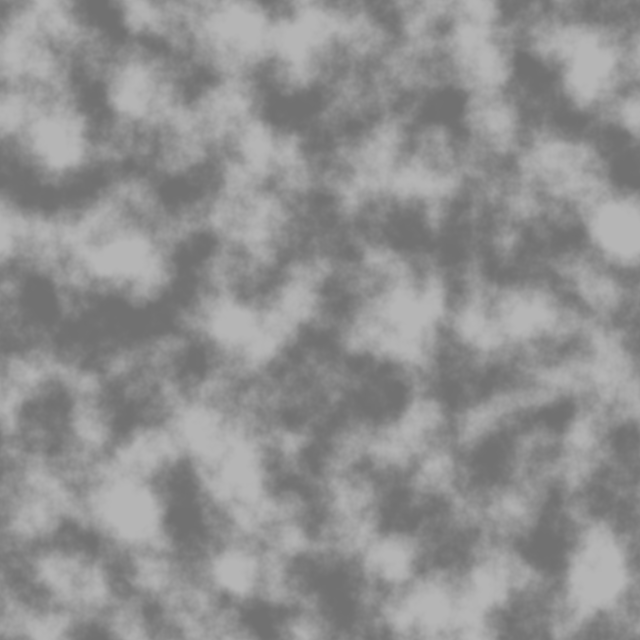
Write a three.js fragment shader that draws this texture.

```glsl
// Draws a seamless soft grey cloud texture: pale puffs parted by darker smoky veins.
varying vec2 vUv;

const float TAU = 6.2831853;
const int OCTAVES = 5;
const vec3 VEIN_GREY = vec3(0.445);
const vec3 PUFF_GREY = vec3(0.71);

// Pseudo-random value in 0..1 for a lattice cell
float hash(vec2 cell, float seed) {
  vec3 p = fract(vec3(cell.xyx + seed) * vec3(0.1031, 0.1030, 0.0973));
  p += dot(p, p.yzx + 33.33);
  return fract((p.x + p.y) * p.z);
}

// Dot product of a wrapped corner's random unit gradient with the offset to it
float cornerSlope(vec2 cell, vec2 corner, vec2 offset, float period, float seed) {
  float angle = TAU * hash(mod(cell + corner, period), seed);
  return dot(vec2(cos(angle), sin(angle)), offset - corner);
}

// Gradient noise that repeats after a whole number of cells
float gradientNoise(vec2 uv, float period, float seed) {
  vec2 p = uv * period;
  vec2 cell = floor(p);
  vec2 f = p - cell;
  vec2 w = f * f * f * (f * (f * 6.0 - 15.0) + 10.0);
  float a = cornerSlope(cell, vec2(0.0, 0.0), f, period, seed);
  float b = cornerSlope(cell, vec2(1.0, 0.0), f, period, seed);
  float c = cornerSlope(cell, vec2(0.0, 1.0), f, period, seed);
  float d = cornerSlope(cell, vec2(1.0, 1.0), f, period, seed);
  return mix(mix(a, b, w.x), mix(c, d, w.x), w.y);
}

// Fractal sum: each octave doubles the period, so the result still tiles
float fractalNoise(vec2 uv, float period, float gain, float seed) {
  float sum = 0.0;
  float amplitude = 1.0;
  for (int i = 0; i < OCTAVES; i++) {
    sum += amplitude * gradientNoise(uv, period, seed + 17.0 * float(i));
    period *= 2.0;
    amplitude *= gain;
  }
  return sum;
}

// Folded noise: rounded puffs with creases along the zero lines
float billow(vec2 uv, float period, float softness, float seed) {
  float n = gradientNoise(uv, period, seed);
  return sqrt(n * n + softness * softness);
}

void main() {
  // Large puffs, broken up by finer smoke
  float puffs = billow(vUv, 7.0, 0.05, 3.0);
  float smoke = fractalNoise(vUv, 9.0, 0.54, 41.0);
  float density = puffs + 0.6 * smoke;

  // Soft saturation flattens the cores and keeps the grain in the mid tones
  float lightness = smoothstep(-0.18, 0.58, density);
  gl_FragColor = vec4(mix(VEIN_GREY, PUFF_GREY, lightness), 1.0);
}
```
